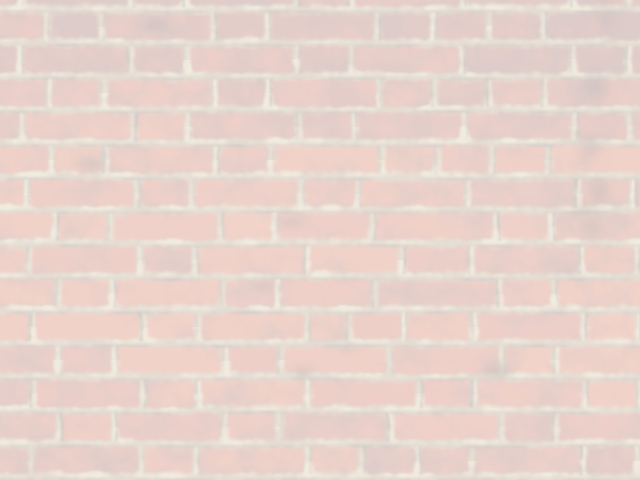
Write a WebGL 2 fragment shader that draws this texture.

```glsl
#version 300 es
precision highp float;
// Faded brick wall in a loose Flemish bond: fourteen courses of long and short bricks.
// Joints sit on a grid one short brick wide; leaving a joint out makes a long brick.
// Layered sines roughen the edges, and cellular noise mottles the bricks and mortar.
uniform vec2 u_resolution;
out vec4 outColor;

#define COURSE 0.0696        // course height, in canvas heights
#define FIRST_COURSE 0.020   // top of the first whole course
#define SHORT_BRICK 0.1149   // joint grid spacing
#define MORTAR vec2(0.0115, 0.0135)
#define CORNER 0.009
#define SOFTNESS 0.0052
#define ROUGHNESS 0.0008
#define STAIN_COUNT 9

const vec3 ROSE = vec3(0.930, 0.812, 0.785);
const vec3 ORANGE = vec3(0.950, 0.828, 0.788);
const vec3 DULL = vec3(0.865, 0.800, 0.792);
const vec3 CREAM = vec3(0.943, 0.922, 0.876);
const vec3 BEIGE = vec3(0.895, 0.865, 0.825);
const vec3 SHADOW = vec3(0.828, 0.805, 0.790);
const vec3 SOOT = vec3(0.775, 0.745, 0.740);

float hash(vec2 p) {
  vec3 q = fract(vec3(p.xyx) * 0.1031);
  q += dot(q, q.yzx + 33.33);
  return fract((q.x + q.y) * q.z);
}

float bell(float x) { return exp(-x * x); }

// Distance to the nearest scattered point
float cellular(vec2 p) {
  vec2 cell = floor(p);
  float nearest = 2.0;
  for (int j = -1; j <= 1; j++)
    for (int i = -1; i <= 1; i++) {
      vec2 c = cell + vec2(i, j);
      vec2 point = c + vec2(hash(c + 17.0), hash(c + 71.0));
      nearest = min(nearest, length(p - point));
    }
  return nearest;
}

float waves(vec2 p) {
  return sin(p.x + 1.7 * sin(p.y * 0.8)) + 0.6 * sin(p.y * 1.9 + p.x * 0.7)
       + 0.4 * sin(p.x * 2.7 - p.y * 1.3);
}

// True where two short units merge into one long brick
bool jointMissing(int k, int row) {
  if (row % 2 != 0)
    return k == -1 || k == 2 || k == 5 || k == 10 || (k == 7 && row > 6);
  return k == 1 || k == 4 || k == 9 || (row < 7 ? k == 7 : k == 6 && row % 4 == 0);
}

float jointX(int k, int row) {
  float drift = -0.013 * cos((float(row) - 1.0) * 0.3);
  float start = (row % 2 != 0 ? 0.112 : 0.0564) + drift;
  float jitter = (hash(vec2(k + 20, row + 5)) - 0.5) * 0.03;
  if (row > 6 && row < 11 && (k == 6 || k == 7)) jitter -= 0.25;
  return start + SHORT_BRICK * (float(k) + jitter);
}

void main() {
  vec2 p = gl_FragCoord.xy / u_resolution.y;
  p.y = 1.0 - p.y;  // courses are counted downward

  // Find the course and the joints on either side
  float sag = 0.0006 * waves(p * vec2(13.0, 40.0));
  float course = (p.y + sag - FIRST_COURSE) / COURSE + 1.0;
  int row = int(floor(course));
  int left = int(floor((p.x - jointX(0, row)) / SHORT_BRICK));
  if (p.x < jointX(left, row)) left--;
  if (p.x >= jointX(left + 1, row)) left++;
  int right = left + 1;
  if (jointMissing(left, row)) left--;
  if (jointMissing(right, row)) right++;
  float x0 = jointX(left, row), x1 = jointX(right, row);
  vec2 id = vec2(left + 20, row + 3);

  // Rounded brick with worn, unevenly blurred edges
  vec2 local = vec2(p.x - 0.5 * (x0 + x1), (fract(course) - 0.5) * COURSE);
  vec2 halfSize = 0.5 * (vec2(x1 - x0, COURSE) - MORTAR);
  halfSize -= 0.0016 * vec2(hash(id + 3.0), hash(id + 8.0));
  vec2 offset = vec2(0.0, 0.0022 * (hash(id + 23.0) - 0.5));
  vec2 q = abs(local - offset) - halfSize + CORNER;
  float edge = length(max(q, 0.0)) + min(max(q.x, q.y), 0.0) - CORNER;
  edge += ROUGHNESS * waves(p * 85.0 + id * 3.0);
  float chips = smoothstep(0.40, 0.0, cellular(p * 12.0 + 4.0));
  float crumbs = cellular(p * 46.0 + 9.0) - 0.45;
  edge += 0.0035 * chips - 0.0035 * crumbs;
  float blur = SOFTNESS * (0.85 + 0.7 * hash(id + 51.0));
  float brickMask = 1.0 - smoothstep(-blur, blur, edge);

  // Brick tone: duller near the top and the foot of the wall
  float rowY = FIRST_COURSE + (float(row) - 0.5) * COURSE;
  float dullness = 0.50 * hash(id) - 0.10 + 0.55 * smoothstep(0.45, 0.03, rowY)
                 + 0.25 * smoothstep(0.80, 0.97, rowY);
  dullness += 0.65 * (cellular(p * vec2(14.0, 20.0)) - 0.45) + 0.30 * crumbs;
  dullness += 0.08 * waves(p * vec2(38.0, 21.0));
  vec3 brick = mix(ROSE, ORANGE, hash(id + 31.0) * smoothstep(0.05, 0.35, rowY));
  brick = mix(brick, DULL, clamp(dullness, 0.0, 1.0));

  // Beds: broken pale patches along the foot of a brick, dull patches above the next
  float bed = fract(course + 0.5) - 0.5;
  float patchy = 0.35 + 0.30 * waves(p * vec2(37.0, 19.0)) + 0.8 * chips - 0.8 * crumbs;
  float pale = clamp(smoothstep(0.09, -0.09, bed) * patchy, 0.0, 1.0);
  vec3 color = mix(mix(BEIGE, CREAM, pale), brick, brickMask);
  float gloom = 0.26 + 0.20 * waves(p * vec2(29.0, 17.0) + 5.0) + 0.5 * crumbs;
  float bedShade = bell((bed - 0.080) / 0.060) * clamp(gloom, 0.0, 0.8);
  color = mix(color, SHADOW, bedShade);

  // Upright joints: a pale stripe with a shaded stripe beside it
  bool nearLeft = local.x < 0.0;
  vec2 jointId = vec2((nearLeft ? left : right) + 41, row + 9);
  float seam = p.x - (nearLeft ? x0 : x1) + 0.0010 * waves(p * 55.0 + jointId);
  float side = hash(jointId) < 0.35 ? -1.0 : 1.0;
  float span = smoothstep(0.48, 0.36, abs(fract(course) - 0.5));
  float stripe = 0.0035 + 0.0025 * hash(jointId + 29.0);
  float lit = bell((seam * side + 0.002) / stripe) * (0.85 - 0.8 * crumbs);
  float shade = bell((seam * side - 0.0055) / 0.0042) * (0.85 + 0.9 * crumbs);
  color = mix(color, CREAM, lit * span * (0.15 + 0.75 * hash(jointId + 7.0)));
  color = mix(color, SHADOW, shade * span * (0.20 + 0.65 * hash(jointId + 13.0)));

  // Scattered soot spots and a broad streak down the right side
  float soot = 0.0;
  for (int i = 0; i < STAIN_COUNT; i++) {
    vec2 seed = vec2(i, i * 3 + 1);
    vec2 center = vec2(1.33 * hash(seed + 5.0), hash(seed + 43.0));
    vec2 away = (p - center) / vec2(0.028, 0.015);
    soot += 0.30 * exp(-dot(away, away)) * (0.6 + hash(seed));
  }
  float streak = bell((p.x - 1.245) / 0.045) * smoothstep(0.58, 0.46, p.y);
  soot += streak * (0.08 + 0.40 * smoothstep(0.45, 0.0, cellular(p * 9.0 + 2.0)));
  color = mix(color, SOOT, clamp(soot, 0.0, 0.6));
  outColor = vec4(color, 1.0);
}
```
